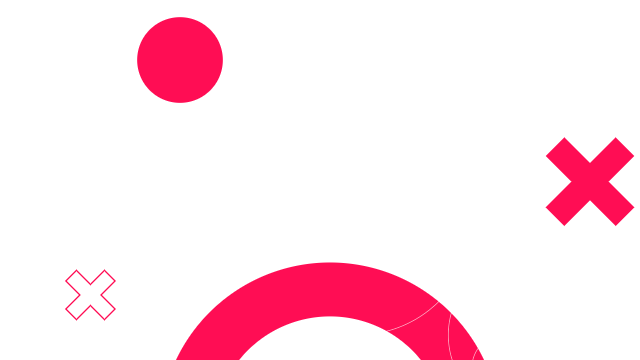
Reproduce this background procedurally as a WebGL 2 fragment shader.

```glsl
#version 300 es
precision highp float;

uniform vec2 u_resolution;
out vec4 outColor;

// Antialiased coverage of a signed distance, in units of canvas height
float fill(float d) {
    return clamp(0.5 - d * u_resolution.y, 0.0, 1.0);
}

float circle(vec2 p, float radius) {
    return length(p) - radius;
}

float box(vec2 p, vec2 halfSize) {
    vec2 d = abs(p) - halfSize;
    return max(d.x, d.y);
}

// Two bars crossing along the diagonals
float diagonalCross(vec2 p, float reach, float halfWidth) {
    vec2 q = vec2(p.x + p.y, p.y - p.x) * 0.70711;
    return min(box(q, vec2(reach, halfWidth)), box(q, vec2(halfWidth, reach)));
}

float hairline(float d) {
    return 0.7 * fill(abs(d) - 0.0009);
}

void main() {
    vec2 p = gl_FragCoord.xy / u_resolution.y;
    p.x += 0.5 * (16.0 / 9.0 - u_resolution.x / u_resolution.y);

    // Solid disc and cross
    float ink = fill(circle(p - vec2(0.5, 0.8333), 0.119));
    ink = max(ink, fill(diagonalCross(p - vec2(1.6389, 0.4954), 0.1375, 0.0367)));

    // Outlined cross
    float outline = diagonalCross(p - vec2(0.2512, 0.1806), 0.0759, 0.0208);
    ink = max(ink, fill(abs(outline) - 0.0018));

    // Large ring rising from the lower edge
    float ring = abs(circle(p - vec2(0.9167, -0.2025), 0.3985)) - 0.0749;

    // Fine arcs cut into the right side of the ring
    float arcs = hairline(circle(p - vec2(0.9954, 0.3866), 0.3165)) * step(1.02, p.x);
    arcs = max(arcs, hairline(circle(p - vec2(1.4722, 0.0694), 0.2269)));
    arcs = max(arcs, hairline(circle(p - vec2(1.4074, -0.0231), 0.0968)));
    ink = max(ink, fill(ring) * (1.0 - arcs));

    vec3 white = vec3(1.0);
    vec3 crimson = vec3(1.0, 0.05, 0.33);
    outColor = vec4(mix(white, crimson, ink), 1.0);
}
```
